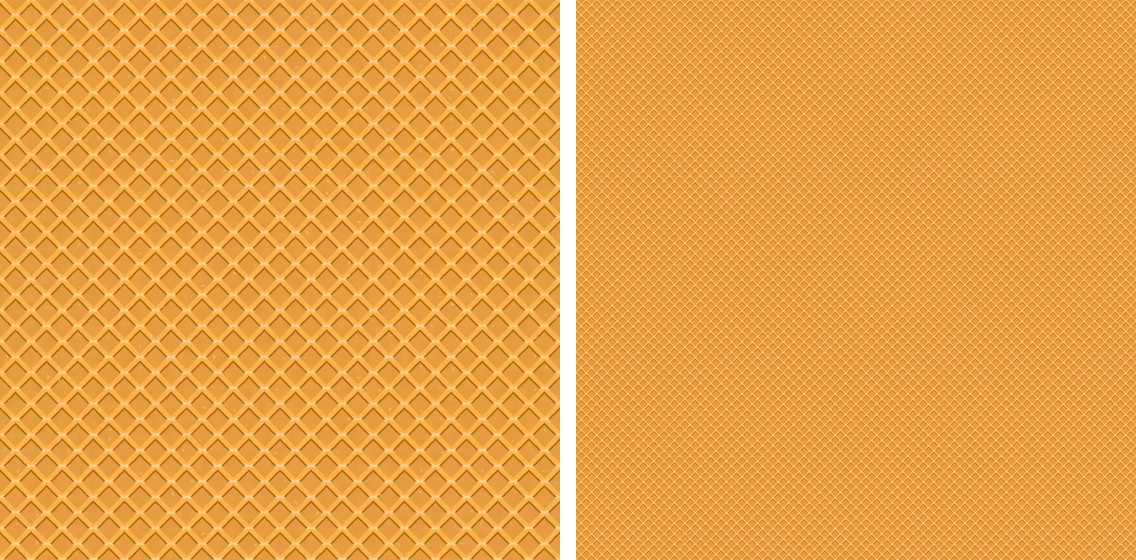
Left, the tile; right, the same tile 3 across and 3 down.
Reproduce this pattern procedurally as a Shadertoy shader.

```glsl
const float REPEATS = 18.0;
const vec3 POCKET = vec3(0.90, 0.61, 0.25);
const vec3 RIDGE = vec3(0.985, 0.70, 0.285);
const vec3 SHADOW = vec3(0.69, 0.40, 0.055);
const vec3 GLOW = vec3(0.98, 0.74, 0.40);
const vec3 PALE = vec3(0.995, 0.83, 0.59);

vec2 hash22(vec2 p) {
    vec3 q = fract(p.xyx * vec3(0.1031, 0.1030, 0.0973));
    q += dot(q, q.yzx + 33.33);
    return fract((q.xx + q.yz) * q.zy);
}

// Value noise that wraps after a whole number of cells
float wrapNoise(vec2 uv, float cells) {
    vec2 p = uv * cells;
    vec2 i = floor(p);
    vec2 f = fract(p);
    f = f * f * (3.0 - 2.0 * f);
    float a = hash22(mod(i, cells)).x;
    float b = hash22(mod(i + vec2(1, 0), cells)).x;
    float c = hash22(mod(i + vec2(0, 1), cells)).x;
    float d = hash22(mod(i + vec2(1, 1), cells)).x;
    return mix(mix(a, b, f.x), mix(c, d, f.x), f.y);
}

// Coverage of the region where inside is positive
float cover(float inside, float soft) {
    return smoothstep(-soft, soft, inside);
}

// Sparse elongated crumbs, one candidate per grid cell
float flecks(vec2 uv, float cells, float density, float seed, float pixel) {
    vec2 p = uv * cells;
    vec2 id = mod(floor(p), cells) + seed;
    vec2 place = hash22(id);
    vec2 look = hash22(id + 211.0);
    vec2 chance = hash22(id + 467.0);
    vec2 q = fract(p) - mix(vec2(0.3), vec2(0.7), place);
    float angle = 6.2832 * look.x;
    vec2 axis = vec2(cos(angle), sin(angle));
    q = vec2(dot(q, axis), dot(q, vec2(-axis.y, axis.x)));
    vec2 size = vec2(mix(0.08, 0.20, look.y), mix(0.04, 0.075, chance.y));
    q.y += 1.5 * q.x * q.x;
    float inside = (1.0 - length(q / size)) * size.y;
    return cover(inside, 0.6 * pixel * cells) * step(chance.x, density)
        * mix(0.4, 1.0, place.x);
}

// Lattice node position, wrapped so that opposite canvas edges agree
vec2 nodeId(vec2 r) {
    return mod(vec2(r.x + r.y, r.x - r.y), 2.0 * REPEATS);
}

// Pale butterfly where two ridges cross
float butterfly(vec2 q, float spread) {
    vec2 a = abs(q);
    return min(0.12 * spread - a.x, 0.025 * spread + 0.3 * a.x - a.y);
}

void mainImage(out vec4 fragColor, in vec2 fragCoord) {
    vec2 uv = fragCoord / iResolution.xy;
    float pixel = 1.0 / iResolution.y;
    float soft = max(0.7 * pixel * REPEATS, 0.015);

    // Diagonal lattice with crossings on whole numbers
    vec2 p = uv * REPEATS - vec2(0.0, 0.03);
    vec2 r = vec2(p.x + p.y, p.x - p.y);
    vec2 cell = fract(r) - 0.5;
    vec2 nearest = floor(r + 0.5);
    vec2 toNode = r - nearest;
    vec2 q = 0.5 * vec2(toNode.x + toNode.y, toNode.x - toNode.y);

    // Slightly uneven pocket walls
    float wobble = 0.018 * (wrapNoise(uv, 144.0) - 0.5);
    float rim = max(abs(cell.x), abs(cell.y)) + wobble;
    float upper = max(cell.x, -cell.y) + wobble;
    float lower = max(-cell.x, cell.y) + wobble;
    float pocket = cover(0.395 - rim, soft);

    // Ridges with lit crossings
    float strength = mix(0.7, 1.0, hash22(nodeId(nearest)).x);
    vec3 color = RIDGE;
    color = mix(color, GLOW, cover(butterfly(q, 1.5), 1.5 * soft));
    color = mix(color, PALE, strength * cover(butterfly(q, 1.0), soft));

    // Pockets shaded under their two upper walls
    vec3 base = POCKET + 0.025 * (wrapNoise(uv, 90.0) - 0.5);
    color = mix(color, base, pocket);
    float shade = cover(0.378 - upper, soft) * cover(upper - 0.312, soft)
        * cover(0.345 - lower, soft);
    color = mix(color, SHADOW, shade);

    // Large and fine crumbs, gathered in loose patches
    float patches = mix(0.5, 1.0, wrapNoise(uv, 9.0));
    float crumbs = flecks(uv, 54.0, 0.20 * patches, 17.0, pixel);
    float dust = flecks(uv, 110.0, 0.16 * patches, 701.0, pixel);
    color = mix(color, PALE, max(0.75 * crumbs, 0.4 * dust));

    fragColor = vec4(color, 1.0);
}
```
